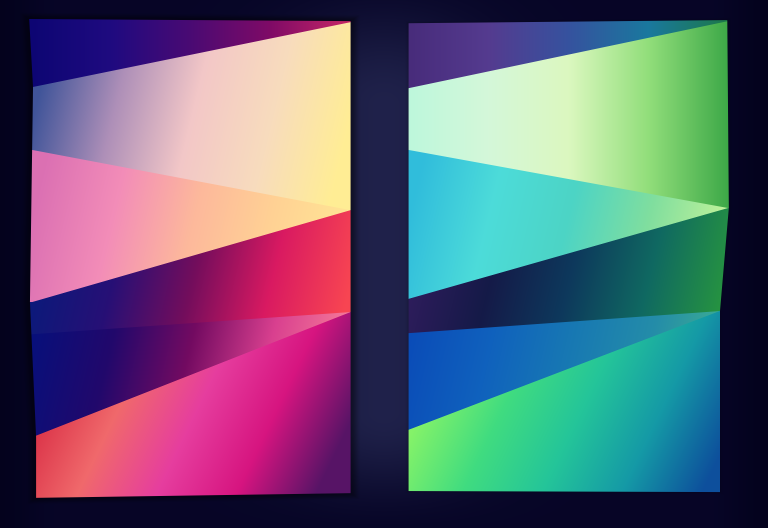
This background is drawn by a Shadertoy shader. Its source:

```glsl
// Two tall folded panels, one warm and one cool, hung on a dark navy wall.
// Each panel stacks slanted facets from top to bottom, each facet filled with
// a five-stop colour ramp whose bands lean slightly sideways.

const vec2 WARM_SPAN = vec2(0.042, 0.4565);  // left and right ends, canvas widths
const vec2 COOL_SPAN = vec2(0.532, 0.948);
const float LEAN = 0.4;                      // sideways drift of the colour bands
const float BASE_LEAN = 0.8;                 // stronger drift in the lowest facet
const vec3 WALL_DARK = vec3(0.014, 0.008, 0.115);
const vec3 WALL_LIT = vec3(0.110, 0.118, 0.255);
const float GLOW_WIDTH = 0.13;
const float SHADOW_SIZE = 0.014;
const float SHADOW_DEPTH = 0.45;

float rise(float a, float b, float x) {
    return clamp((x - a) / (b - a), 0.0, 1.0);
}

// Soft step one pixel wide
float cover(float d, float size) {
    return clamp(d * size + 0.5, 0.0, 1.0);
}

// Five evenly spaced colours
vec3 ramp(vec3 a, vec3 b, vec3 c, vec3 d, vec3 e, float t) {
    float s = clamp(t, 0.0, 1.0) * 4.0;
    vec3 col = mix(a, b, rise(0.0, 1.0, s));
    col = mix(col, c, rise(1.0, 2.0, s));
    col = mix(col, d, rise(2.0, 3.0, s));
    return mix(col, e, rise(3.0, 4.0, s));
}

// Lay a facet below the crease running from height l to height r
vec3 fold(vec3 above, vec3 facet, float l, float r, float t, float y) {
    return mix(above, facet, cover(mix(l, r, t) - y, iResolution.y));
}

vec3 warmPanel(float t, float y) {
    vec3 col = ramp(vec3(0.05, 0.02, 0.45), vec3(0.12, 0.04, 0.50), vec3(0.29, 0.04, 0.45),
        vec3(0.50, 0.04, 0.40), vec3(0.78, 0.15, 0.40), t);
    vec3 cream = ramp(vec3(0.25, 0.33, 0.60), vec3(0.68, 0.56, 0.72), vec3(0.95, 0.78, 0.78),
        vec3(0.97, 0.86, 0.74), vec3(1.00, 0.93, 0.58), t + LEAN * (0.77 - y));
    vec3 peach = ramp(vec3(0.86, 0.44, 0.70), vec3(0.95, 0.55, 0.72), vec3(0.99, 0.72, 0.61),
        vec3(1.00, 0.82, 0.58), vec3(1.00, 0.90, 0.58), t + LEAN * (0.58 - y));
    vec3 crimson = ramp(vec3(0.04, 0.10, 0.48), vec3(0.15, 0.06, 0.46), vec3(0.45, 0.05, 0.36),
        vec3(0.85, 0.10, 0.38), vec3(0.97, 0.27, 0.32), t + LEAN * (0.46 - y));
    vec3 plum = ramp(vec3(0.03, 0.06, 0.48), vec3(0.13, 0.03, 0.42), vec3(0.45, 0.04, 0.38),
        vec3(0.85, 0.25, 0.56), vec3(0.97, 0.50, 0.60), t + LEAN * (0.35 - y));
    vec3 magenta = ramp(vec3(0.85, 0.18, 0.27), vec3(0.94, 0.41, 0.42), vec3(0.90, 0.24, 0.62),
        vec3(0.84, 0.08, 0.50), vec3(0.34, 0.08, 0.40), t + BASE_LEAN * (0.20 - y));
    col = fold(col, cream, 0.835, 0.958, t, y);
    col = fold(col, peach, 0.716, 0.602, t, y);
    col = fold(col, crimson, 0.428, 0.602, t, y);
    col = fold(col, plum, 0.367, 0.409, t, y);
    return fold(col, magenta, 0.172, 0.409, t, y);
}

vec3 coolPanel(float t, float y) {
    vec3 col = ramp(vec3(0.28, 0.17, 0.48), vec3(0.33, 0.23, 0.56), vec3(0.21, 0.32, 0.62),
        vec3(0.10, 0.47, 0.62), vec3(0.11, 0.47, 0.28), t);
    vec3 mint = ramp(vec3(0.74, 0.97, 0.86), vec3(0.83, 0.97, 0.85), vec3(0.86, 0.97, 0.75),
        vec3(0.57, 0.87, 0.48), vec3(0.24, 0.66, 0.28), t);
    vec3 aqua = ramp(vec3(0.19, 0.74, 0.86), vec3(0.30, 0.86, 0.85), vec3(0.30, 0.83, 0.77),
        vec3(0.50, 0.87, 0.62), vec3(0.76, 0.95, 0.60), t + LEAN * (0.58 - y));
    vec3 ink = ramp(vec3(0.18, 0.11, 0.36), vec3(0.08, 0.10, 0.28), vec3(0.05, 0.22, 0.36),
        vec3(0.06, 0.41, 0.38), vec3(0.15, 0.58, 0.25), t + LEAN * (0.46 - y));
    vec3 azure = ramp(vec3(0.04, 0.30, 0.72), vec3(0.06, 0.38, 0.74), vec3(0.09, 0.47, 0.70),
        vec3(0.14, 0.55, 0.66), vec3(0.25, 0.70, 0.56), t + LEAN * (0.33 - y));
    vec3 jade = ramp(vec3(0.52, 0.95, 0.41), vec3(0.25, 0.86, 0.50), vec3(0.14, 0.77, 0.60),
        vec3(0.08, 0.60, 0.65), vec3(0.05, 0.31, 0.61), t + BASE_LEAN * (0.17 - y));
    col = fold(col, mint, 0.833, 0.960, t, y);
    col = fold(col, aqua, 0.716, 0.606, t, y);
    col = fold(col, ink, 0.434, 0.606, t, y);
    col = fold(col, azure, 0.369, 0.412, t, y);
    return fold(col, jade, 0.186, 0.417, t, y);
}

// Inside distances to the sides (x) and to the top and bottom (y)
vec2 warmInset(vec2 p, float t) {
    float side = 0.047 - 0.008 * rise(0.172, 0.428, p.y)
        + 0.004 * rise(0.428, 0.835, p.y) - 0.005 * rise(0.835, 0.964, p.y);
    return vec2(min(p.x - side, WARM_SPAN.y - p.x),
        min(mix(0.964, 0.960, t) - p.y, p.y - mix(0.057, 0.066, t)));
}

vec2 coolInset(vec2 p, float t) {
    float side = 0.9375 + 0.0115 * rise(0.411, 0.606, p.y) - 0.002 * rise(0.606, 0.962, p.y);
    return vec2(min(p.x - COOL_SPAN.x, side - p.x),
        min(mix(0.956, 0.962, t) - p.y, p.y - mix(0.070, 0.068, t)));
}

void mainImage(out vec4 fragColor, in vec2 fragCoord) {
    vec2 p = fragCoord / iResolution.xy;
    float warmT = rise(WARM_SPAN.x, WARM_SPAN.y, p.x);
    float coolT = rise(COOL_SPAN.x, COOL_SPAN.y, p.x);
    vec2 warmIn = warmInset(p, warmT);
    vec2 coolIn = coolInset(p, coolT);

    // Wall: soft central glow, fading toward top and bottom
    float across = (p.x - 0.5) / GLOW_WIDTH;
    float upright = smoothstep(-0.02, 0.22, p.y) * smoothstep(1.08, 0.80, p.y);
    vec3 col = mix(WALL_DARK, WALL_LIT, exp(-across * across) * upright);
    col += vec3(0.012, 0.012, 0.035) * smoothstep(0.0, 0.08, min(p.x, 1.0 - p.x));

    // Shadows cast beside and below the panels
    float nearest = max(min(warmIn.x, warmIn.y), min(coolIn.x, coolIn.y) - 0.008);
    col *= 1.0 - SHADOW_DEPTH * smoothstep(-SHADOW_SIZE, 0.0, nearest);

    // Panels
    vec2 warmMask = clamp(warmIn * iResolution.xy + 0.5, 0.0, 1.0);
    vec2 coolMask = clamp(coolIn * iResolution.xy + 0.5, 0.0, 1.0);
    col = mix(col, warmPanel(warmT, p.y), warmMask.x * warmMask.y);
    col = mix(col, coolPanel(coolT, p.y), coolMask.x * coolMask.y);
    fragColor = vec4(col, 1.0);
}
```
